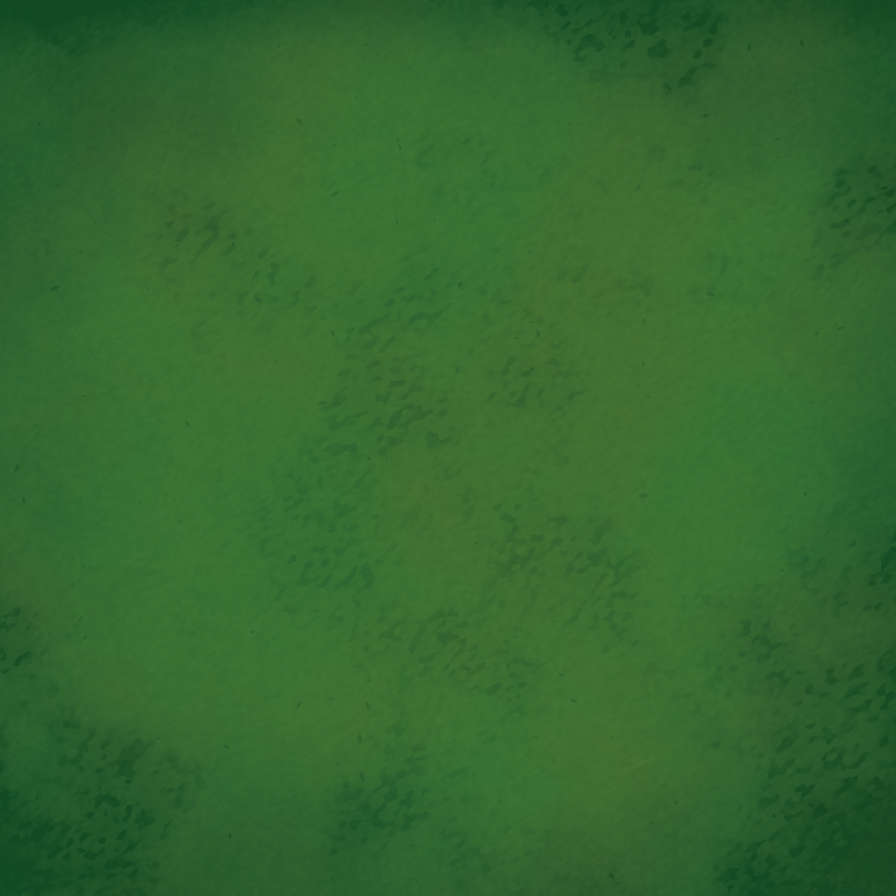
Reproduce this texture procedurally as a three.js fragment shader.

```glsl
// Worn green paper: a soft vignette with mottled stains, fine slanted grain and specks.
varying vec2 vUv;

const vec3 DEEP_GREEN = vec3(0.075, 0.290, 0.135);
const vec3 MID_GREEN = vec3(0.165, 0.368, 0.180);
const vec3 LEAF_GREEN = vec3(0.242, 0.455, 0.202);

float hash(vec2 p, float seed) {
  vec3 q = fract(vec3(p.xyx) * 0.1031 + seed * 0.137);
  q += dot(q, q.yzx + 33.33);
  return fract((q.x + q.y) * q.z);
}

vec2 cellPoint(vec2 cell, float seed) {
  return vec2(hash(cell, seed), hash(cell, seed + 3.7));
}

mat2 rotation(float angle) {
  float c = cos(angle), s = sin(angle);
  return mat2(c, s, -s, c);
}

// Cellular noise: random cell values blended by distance to their points.
float softCells(vec2 p, float seed) {
  vec2 cell = floor(p);
  float total = 0.0, weight = 0.0;
  for (int y = -1; y <= 1; y++) {
    for (int x = -1; x <= 1; x++) {
      vec2 id = cell + vec2(float(x), float(y));
      vec2 d = id + cellPoint(id, seed) - p;
      float w = exp(-6.0 * dot(d, d));
      total += w * hash(id, seed + 8.3);
      weight += w;
    }
  }
  return total / weight;
}

float layeredCells(vec2 p, float seed) {
  float sum = 0.0, amplitude = 0.5;
  for (int i = 0; i < 5; i++) {
    sum += amplitude * softCells(p, seed + float(i));
    p = rotation(0.6) * p * 2.1 + 5.3;
    amplitude *= 0.55;
  }
  return sum / 1.055;
}

// Sparse dark flecks, each a small ellipse with its own tilt and size.
float flecks(vec2 uv, float density, float rarity, float seed) {
  vec2 p = uv * density;
  vec2 cell = floor(p);
  vec2 center = 0.25 + 0.5 * cellPoint(cell, seed);
  vec2 d = rotation(6.28 * hash(cell, seed + 1.9)) * (p - cell - center);
  float radius = mix(0.05, 0.12, hash(cell, seed + 5.1));
  float shape = 1.0 - smoothstep(0.3, 1.0, length(d * vec2(0.6, 1.3)) / radius);
  return shape * step(rarity, hash(cell, seed + 7.7));
}

// Faint, thin scratches scattered at random angles.
float scratches(vec2 uv, float width) {
  float sum = 0.0;
  for (int i = 0; i < 7; i++) {
    vec2 id = vec2(float(i), 17.0);
    vec2 d = rotation(3.14 * hash(id, 2.0)) * (uv - cellPoint(id, 4.0));
    float reach = mix(0.03, 0.09, hash(id, 6.0));
    float line = 1.0 - smoothstep(0.0, width, abs(d.y + 0.8 * d.x * d.x));
    sum += line * (1.0 - smoothstep(0.4 * reach, reach, abs(d.x)));
  }
  return sum;
}

vec3 greenRamp(float tone) {
  vec3 shade = mix(DEEP_GREEN, MID_GREEN, smoothstep(0.0, 0.55, tone));
  return mix(shade, LEAF_GREEN, clamp((tone - 0.5) / 0.5, 0.0, 1.0));
}

void main() {
  vec2 uv = vUv;

  // Broad shading, darkest at the corners and along the top edge.
  float cloud = layeredCells(uv * 4.0, 11.0);
  vec2 fromCenter = (uv - vec2(0.49, 0.50)) / vec2(0.50, 0.56);
  float edge = smoothstep(0.50, 1.42, length(fromCenter) + 0.5 * (cloud - 0.5));
  float topBand = smoothstep(0.93, 1.01, uv.y);

  // Stains break up into small slanted blots.
  float stain = smoothstep(0.46, 0.74, layeredCells(uv * 6.0 + 9.0, 23.0));
  vec2 slanted = rotation(-0.65) * uv;
  float blots = smoothstep(0.52, 0.85, softCells(slanted * vec2(100.0, 165.0), 31.0));
  float grain = softCells(slanted * vec2(150.0, 240.0), 41.0) - 0.5;
  float ribs = sin(uv.x * 530.0 + 2.0 * cloud) * edge;

  float tone = 0.97 - 0.70 * edge - 0.28 * topBand;
  tone -= stain * mix(0.10, 0.24, edge);
  tone -= blots * (0.03 + 0.20 * stain);
  tone += 0.11 * grain + 0.012 * ribs;
  tone -= 0.30 * flecks(uv, 26.0, 0.90, 53.0);
  tone -= 0.22 * flecks(uv + 0.37, 45.0, 0.93, 61.0);
  tone += 0.07 * scratches(uv, 0.0022);

  // Slow drift between olive and cooler green.
  float drift = layeredCells(uv * 5.0 + 3.0, 71.0) - 0.5;
  vec3 color = greenRamp(clamp(tone, 0.0, 1.05));
  color += vec3(0.07, -0.015, -0.01) * drift;
  gl_FragColor = vec4(color, 1.0);
}
```
